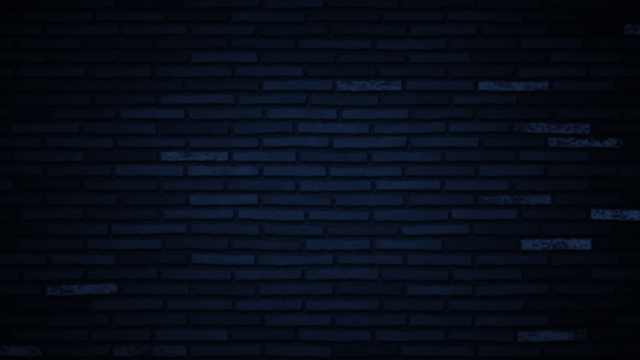
This texture is drawn by a Shadertoy shader. Its source:

```glsl
// Dark navy wall of long, worn bricks in running bond, fading to black at the borders
#define ROWS 24.8          // courses over the canvas height
#define ROW_BOW 1.8        // courses are slightly tighter towards the top
#define BRICK_LENGTH 4.95  // in course heights
#define JOINT 0.13         // half width of the mortar joint
#define JITTER 0.14        // spread of the upright joints
#define ROUGHNESS 0.15     // raggedness of the brick outline
#define PALE_SHARE 0.13    // share of pale bricks near the borders
#define BRICK_COLOR vec3(0.066, 0.115, 0.205)
#define MORTAR_COLOR vec3(0.038, 0.068, 0.125)
#define PALE_COLOR vec3(0.135, 0.215, 0.375)
#define SHADOW_COLOR vec3(0.006, 0.014, 0.034)

float hash(vec2 p) {
    vec3 a = fract(p.xyx * 0.1031);
    a += dot(a, a.yzx + 33.33);
    return fract((a.x + a.y) * a.z);
}

float noise(vec2 p) {
    vec2 i = floor(p), f = fract(p);
    f = f * f * (3.0 - 2.0 * f);
    return mix(mix(hash(i), hash(i + vec2(1, 0)), f.x),
               mix(hash(i + vec2(0, 1)), hash(i + vec2(1, 1)), f.x), f.y);
}

float fbm(vec2 p) {
    float sum = 0.0, amp = 0.5;
    for (int i = 0; i < 4; i++) {
        sum += amp * noise(p);
        p = p * 2.03 + 17.3;
        amp *= 0.5;
    }
    return sum / 0.9375;
}

// Position of the upright joint to the left of a brick, in brick lengths
float jointAt(float column, float row) {
    return column + JITTER * (hash(vec2(column + 40.0, row + 9.0)) - 0.5);
}

float roundedBox(vec2 p, vec2 halfSize, float radius) {
    vec2 d = abs(p) - halfSize + radius;
    return length(max(d, 0.0)) + min(max(d.x, d.y), 0.0) - radius;
}

// Signed distance to the nearest brick in course heights; also gives its cell
float brickDistance(vec2 p, out vec2 cell) {
    float row = floor(p.y);
    float shift = 0.21 + 0.42 * (1.0 - mod(row, 2.0))
                + 0.1 * (hash(vec2(row, 71.0)) - 0.5);
    float x = p.x / BRICK_LENGTH - shift;
    float column = floor(x);
    if (x < jointAt(column, row)) column -= 1.0;
    else if (x > jointAt(column + 1.0, row)) column += 1.0;
    cell = vec2(column, row) + 50.0;

    float left = jointAt(column, row), right = jointAt(column + 1.0, row);
    vec2 halfSize = vec2((right - left) * BRICK_LENGTH, 1.0) * 0.5 - JOINT;
    halfSize.y -= 0.05 * hash(cell + 5.0);
    vec2 local = vec2((x - 0.5 * (left + right)) * BRICK_LENGTH, p.y - row - 0.5);
    local.y += 0.035 * (hash(cell + 13.0) - 0.5) * local.x;
    return roundedBox(local, halfSize, 0.14);
}

void mainImage(out vec4 fragColor, in vec2 fragCoord) {
    vec2 uv = fragCoord / iResolution.xy;
    float down = 1.0 - uv.y;
    float edge = ROWS / iResolution.y;

    // Wall coordinates in course heights, with gently wavy courses
    vec2 p = vec2(fragCoord.x / iResolution.y * ROWS,
                  down * ROWS + ROW_BOW * down * (1.0 - down) + 0.27);
    p.y += 0.14 * (noise(p * vec2(0.25, 0.5)) - 0.5);

    // Bricks with ragged outlines, and the shade that falls below them
    vec2 cell, shadeCell;
    float ragged = ROUGHNESS * (fbm(p * vec2(1.8, 3.0)) - 0.5);
    float dist = brickDistance(p, cell) + ragged;
    float shadeDist = brickDistance(p - vec2(0.05, 0.13), shadeCell) + ragged;
    float brick = 1.0 - smoothstep(-edge, edge, dist);
    float shade = 1.0 - smoothstep(-0.08, 0.12, shadeDist);

    // Light pooled in the middle
    vec2 c = (uv - vec2(0.49, 0.48)) * 2.0;
    float light = exp(-1.55 * c.x * c.x - 0.85 * c.y * c.y);
    float border = 1.0 - light;

    // Surface wear
    float grain = fbm(p * vec2(5.0, 7.0));
    float stain = fbm(p * vec2(0.7, 1.6) + 31.0);
    float wear = 0.72 + 0.3 * stain + 0.26 * grain;

    // Tone per brick varies more towards the borders
    float tone = 1.0 + (hash(cell) - 0.55) * mix(0.3, 1.0, border);
    vec3 face = BRICK_COLOR * light * tone * wear;
    float pale = step(1.0 - PALE_SHARE * mix(0.25, 1.0, border), hash(cell + 23.0));
    pale *= mix(0.4, 0.9, hash(cell + 37.0)) * mix(1.0, 0.55, smoothstep(0.6, 1.0, down));
    face = mix(face, PALE_COLOR * wear * mix(0.65, 0.85, border),
               pale * smoothstep(0.25, 0.6, 0.5 * (grain + stain)));
    face *= 1.0 - 0.3 * smoothstep(-0.14, 0.0, dist);

    // Crumbly mortar, darkened under each brick
    vec3 mortar = MORTAR_COLOR * light * (0.5 + grain);
    mortar = mix(mortar, SHADOW_COLOR * light, 0.85 * shade);

    vec3 color = mix(mortar, face, brick) + vec3(0.001, 0.004, 0.012);
    fragColor = vec4(color, 1.0);
}
```
